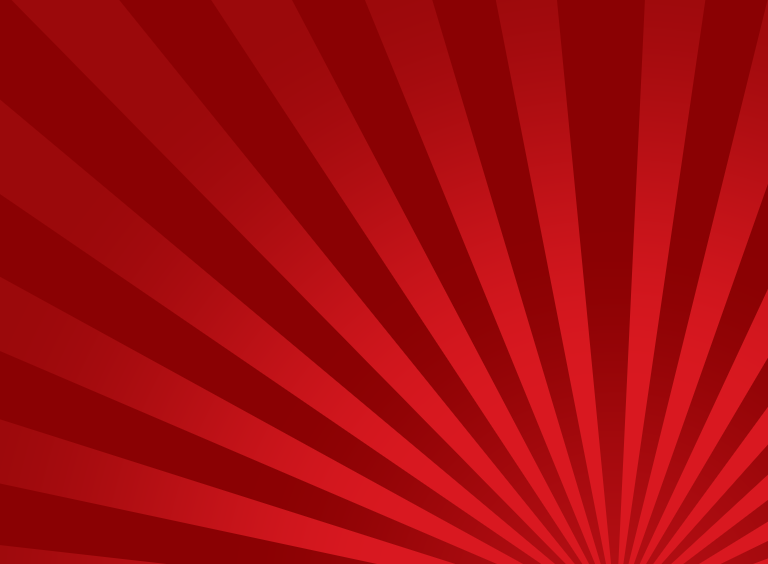
Reproduce this background procedurally as a WebGL 1 fragment shader.

```glsl
precision highp float;
// Red sunburst: rays fanning out from a glowing point below the lower right edge.

#define APEX vec2(0.802, -0.0904)   // fan centre, as a fraction of the canvas
#define RAY_WIDTH 0.0973            // angle of one ray, in radians
#define LEFT_START 0.0956           // first ray edge left of the vertical
#define RIGHT_START 0.0471          // first ray edge right of the vertical
#define RAY_GLOW vec2(0.40, 1.22)   // radii where the bright rays fade
#define GAP_GLOW vec2(0.03, 0.69)   // radii where the dark gaps fade

uniform vec2 u_resolution;

const vec3 RAY_NEAR = vec3(0.850, 0.095, 0.125);
const vec3 RAY_FAR  = vec3(0.608, 0.034, 0.043);
const vec3 GAP_NEAR = vec3(0.700, 0.055, 0.075);
const vec3 GAP_FAR  = vec3(0.543, 0.004, 0.010);

// Signed angle to the nearest ray edge, positive inside a bright ray.
float rayAngle(float angle) {
    float fromStart = angle > 0.0 ? angle - RIGHT_START : -angle - LEFT_START;
    // The central gap is wider than the others, so no ray may begin inside it.
    fromStart = max(fromStart, -0.5 * RAY_WIDTH);
    float fromMiddle = abs(mod(fromStart + 0.5 * RAY_WIDTH, 2.0 * RAY_WIDTH) - RAY_WIDTH);
    return 0.5 * RAY_WIDTH - fromMiddle;
}

void main() {
    // Offset from the fan centre, in canvas heights
    vec2 offset = (gl_FragCoord.xy - APEX * u_resolution) / u_resolution.y;
    float radius = length(offset);
    float angle = atan(offset.x, offset.y);

    // Radial glow of the rays and of the gaps
    vec3 ray = mix(RAY_NEAR, RAY_FAR, smoothstep(RAY_GLOW.x, RAY_GLOW.y, radius));
    vec3 gap = mix(GAP_NEAR, GAP_FAR, smoothstep(GAP_GLOW.x, GAP_GLOW.y, radius));

    // Ray edges, smoothed over one pixel
    float edge = rayAngle(angle) * radius * u_resolution.y;
    gl_FragColor = vec4(mix(gap, ray, clamp(edge + 0.5, 0.0, 1.0)), 1.0);
}
```
